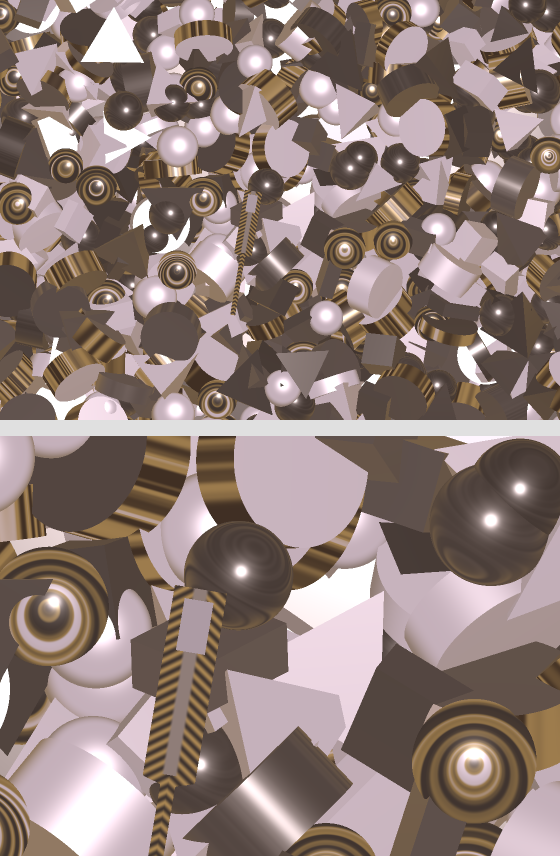
Top, the full canvas; bottom, a detail of the centre.
Write a Shadertoy shader that draws this pattern.

```glsl
// A dense heap of interpenetrating metal, pearl and glass solids lit from the viewer.
#define CELL 0.115
#define LAYERS 5
#define HEAP_DEPTH 0.32
#define REACH 0.105
#define BALL_RADIUS 0.051
#define DISC_RADIUS 0.069
#define PALE_SHARE 0.46
#define GLOW 0.55
#define SAMPLES 2

const vec3 UMBER = vec3(0.25, 0.205, 0.185);
const vec3 STEEL = vec3(0.41, 0.35, 0.33);
const vec3 TAUPE = vec3(0.56, 0.49, 0.47);
const vec3 GOLD  = vec3(0.57, 0.45, 0.28);
const vec3 LILAC = vec3(0.77, 0.69, 0.73);
const vec3 WHITE = vec3(0.99, 0.95, 0.98);
const float DARK = 0.0, PALE = 1.0, GLASS = 2.0, STREAKED = 3.0;

vec3 hash3(vec3 q) {
    vec3 k = vec3(dot(q, vec3(127.1, 311.7, 74.7)),
                  dot(q, vec3(269.5, 183.3, 246.1)),
                  dot(q, vec3(113.5, 271.9, 124.6)));
    return fract(sin(k) * 43758.5453);
}

// One-dimensional value noise for reflected bands.
float streak(float x) {
    float i = floor(x), f = fract(x);
    return mix(hash3(vec3(i, 1.0, 2.0)).x, hash3(vec3(i + 1.0, 1.0, 2.0)).x, f * f * (3.0 - 2.0 * f));
}

mat3 turn(vec3 a) {
    vec3 c = cos(a), s = sin(a);
    return mat3(c.x, s.x, 0, -s.x, c.x, 0, 0, 0, 1)
         * mat3(1, 0, 0, 0, c.y, s.y, 0, -s.y, c.y)
         * mat3(c.z, s.z, 0, -s.z, c.z, 0, 0, 0, 1);
}

// Convex solids: shrink the ray span by one half-space at a time.
void clipPlane(vec3 o, vec3 d, vec3 n, float h, inout vec2 span, inout vec3 normal) {
    float a = dot(n, d);
    if (abs(a) < 1e-5) a = 1e-5;
    float t = (h - dot(n, o)) / a;
    if (a > 0.0) span.y = min(span.y, t);
    else if (t > span.x) { span.x = t; normal = n; }
}

// Clip by a round wall about z (flatten = 0) or by a ball (flatten = 1).
void clipRound(vec3 o, vec3 d, float r, float flatten, inout vec2 span, inout vec3 normal) {
    vec3 m = vec3(1.0, 1.0, flatten);
    float a = max(dot(d * m, d), 1e-5), b = dot(o * m, d);
    float disc = b * b - a * (dot(o * m, o) - r * r);
    if (disc < 0.0) { span.y = -1.0; return; }
    float root = sqrt(disc), t = (-b - root) / a;
    span.y = min(span.y, (root - b) / a);
    if (t > span.x) { span.x = t; normal = (o + d * t) * m / r; }
}

vec3 shade(vec3 n, vec3 view, float kind, vec3 id) {
    float lit = max(dot(n, normalize(view + vec3(0.04, 0.09, 0.0))), 0.0);
    float bands = streak(dot(reflect(-view, n), vec3(7.0, 11.0, 4.0)) + id.x * 60.0);
    float grazing = 1.0 - smoothstep(0.2, 0.75, lit);
    vec3 col = mix(UMBER, STEEL, 0.75 * id.y + 0.25 * bands);
    col = mix(col, GOLD, 0.6 * bands * grazing);
    float halo = 0.3 * pow(lit, 22.0);
    if (kind == PALE) {
        col = mix(mix(TAUPE, GOLD, 0.5 * id.z), LILAC, smoothstep(0.1, 0.62, lit));
        halo = GLOW * pow(lit, 16.0);
    } else if (kind == GLASS) {
        float rings = streak(length(n.xy) * 15.0 + n.y * 5.0 + id.x * 50.0);
        col = mix(UMBER, GOLD, smoothstep(0.2, 0.7, rings));
        col = mix(col, LILAC, smoothstep(0.65, 0.95, rings));
    } else if (kind == STREAKED) {
        col = mix(UMBER * vec3(1.0, 0.9, 0.75), GOLD * 1.08, smoothstep(0.1, 0.75, bands));
        col = mix(col, LILAC, 0.7 * smoothstep(0.8, 0.95, bands));
    }
    return col + WHITE * (halo + 0.9 * pow(lit, 160.0));
}

// A stepped rod wound with fine bright cord.
vec3 woundRod(vec2 p, vec3 under) {
    vec2 foot = vec2(0.554, 0.25), axis = vec2(0.05, 0.295);
    float len = length(axis);
    vec2 u = axis / len, q = p - foot;
    float along = dot(q, u) / len, side = dot(q, vec2(u.y, -u.x));
    float width = mix(0.006, 0.021, smoothstep(0.47, 0.49, along));
    if (abs(side) > width || along < 0.0 || along > 1.0) return under;
    float cord = 0.5 + 0.5 * sin(along * 210.0 + abs(side) * 500.0);
    vec3 col = mix(UMBER, GOLD * 1.15, cord);
    col = mix(col, TAUPE, smoothstep(0.007, 0.004, abs(side)) * step(0.5, along));
    return max(abs(side) * 6.0, abs(along - 0.9)) < 0.07 ? LILAC * 0.88 : col;
}

vec3 heap(vec2 p) {
    vec3 ray = vec3(0, 0, -1), normal = vec3(0, 0, 1), tint = vec3(0.3);
    float nearest = 2.0, kind = DARK;
    for (int k = 0; k < LAYERS * 9; k++) {
        float layer = float(k / 9);
        vec2 shift = layer * vec2(0.37, 0.61);
        vec2 cell = floor(p / CELL + shift) + vec2(k % 3, (k / 3) % 3) - 1.0;
        vec3 seed = vec3(cell, layer * 7.0), place = hash3(seed);
        vec3 start = vec3(p - (cell + place.xy - shift) * CELL, 1.0 - place.z * HEAP_DEPTH);
        if (length(start.xy) > REACH || start.z - REACH > nearest) continue;
        vec3 id = hash3(seed + 31.7), pick = hash3(seed + 77.3), spin = hash3(seed + 53.1);
        mat3 pose = turn(vec3(6.283 * spin.x, acos(2.0 * spin.y - 1.0), 6.283 * spin.z));
        vec3 o = start * pose, d = ray * pose, n = vec3(0, 0, 1);
        vec2 span = vec2(0.0, 3.0);
        float mat = pick.y < PALE_SHARE ? PALE : DARK;
        if (pick.x < 0.27) {            // ball
            clipRound(o, d, BALL_RADIUS * mix(0.8, 1.05, id.z), 1.0, span, n);
            mat = pick.y < 0.4 ? DARK : pick.y < 0.7 ? PALE : GLASS;
            id.y *= 0.4;
        } else if (pick.x < 0.58) {     // disc
            clipRound(o, d, DISC_RADIUS, 0.0, span, n);
            for (float s = -1.0; s < 2.0; s += 2.0) clipPlane(o, d, vec3(0, 0, s), mix(0.015, 0.038, id.z), span, n);
            if (abs(n.z) < 0.5 && pick.z < 0.7) mat = STREAKED;
        } else if (pick.x < 0.76) {     // block
            for (float s = -1.0; s < 2.0; s += 2.0) {
                clipPlane(o, d, vec3(s, 0, 0), 0.05, span, n);
                clipPlane(o, d, vec3(0, s, 0), 0.038, span, n);
                clipPlane(o, d, vec3(0, 0, s), mix(0.014, 0.038, id.z), span, n);
            }
        } else {                        // four-sided shard
            for (int f = 0; f < 4; f++) {
                vec3 face = vec3(f < 2 ? 1 : -1, f % 2 == 0 ? 1 : -1, f == 0 || f == 3 ? 1 : -1);
                clipPlane(o, d, normalize(face), mix(0.024, 0.034, id.z), span, n);
            }
        }
        if (span.x < span.y && span.x < nearest) {
            nearest = span.x; normal = pose * n; kind = mat; tint = id;
        }
    }
    vec3 view = normalize(vec3(0.25 * (vec2(0.667, 0.5) - p), 1.0));
    return woundRod(p, shade(normal, view, kind, tint));
}

void mainImage(out vec4 fragColor, in vec2 fragCoord) {
    vec3 sum = vec3(0);
    for (int i = 0; i < SAMPLES * SAMPLES; i++) {
        vec2 offset = (vec2(i % SAMPLES, i / SAMPLES) + 0.5) / float(SAMPLES) - 0.5;
        sum += min(heap((fragCoord + offset) / iResolution.y), 1.0);
    }
    fragColor = vec4(sum / float(SAMPLES * SAMPLES), 1.0);
}
```
